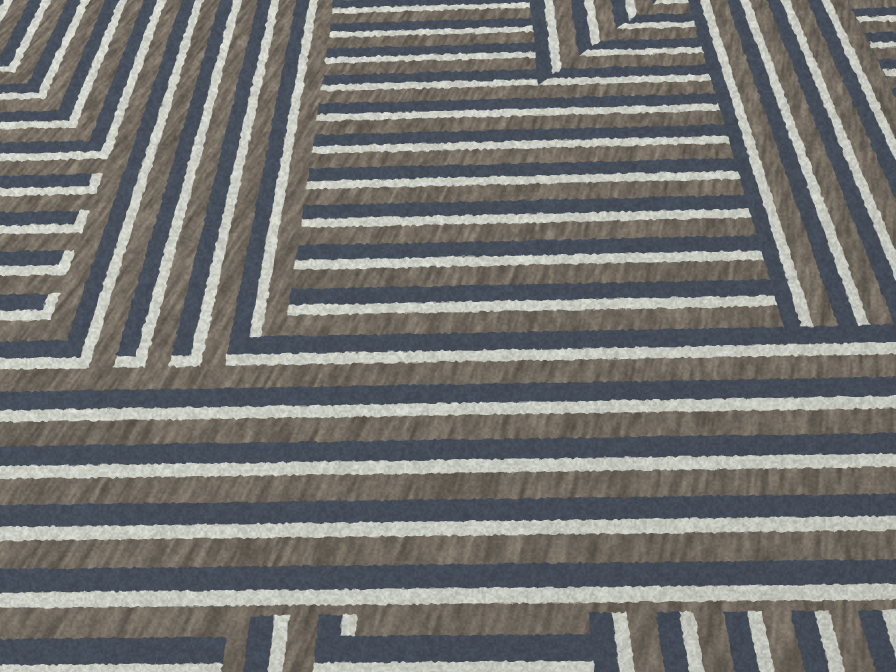
Give the GLSL for this pattern, as a Shadertoy shader.

```glsl
#define HORIZON 1.1884
#define VANISH_X 0.6736
#define DARK_WIDTH 0.35
#define LIGHT_END 0.57
#define FUZZ 0.0035
#define GRAIN 0.26
#define STREAK 0.26

const vec3 BROWN = vec3(0.435, 0.405, 0.365);
const vec3 NAVY  = vec3(0.270, 0.300, 0.345);
const vec3 CREAM = vec3(0.775, 0.785, 0.750);
const int GROUND = 0, DARK = 1, LIGHT = 2;

float hash(vec2 p) {
    vec3 q = fract(p.xyx * 0.1031);
    q += dot(q, q.yzx + 33.33);
    return fract((q.x + q.y) * q.z);
}

float noise(vec2 p) {
    vec2 i = floor(p), f = fract(p);
    f = f * f * (3.0 - 2.0 * f);
    return mix(mix(hash(i), hash(i + vec2(1, 0)), f.x),
               mix(hash(i + vec2(0, 1)), hash(i + vec2(1, 1)), f.x), f.y);
}

// One repeat: dark band, light line centred on the integer, bare ground
int stripe(float t) {
    float f = fract(t + 0.46);
    return f < DARK_WIDTH ? DARK : f < LIGHT_END ? LIGHT : GROUND;
}

// Floor coordinates: x runs across the columns, y counts the rows downward
vec2 project(vec2 p) {
    float tilted = p.y + (p.x - 0.781) * (0.03 - 0.023 * p.y);
    float row = (0.8366 - 1.0 / (tilted + HORIZON)) / 0.025235;
    row -= 0.085 * sin((row - 8.0) * 0.42);
    return vec2((p.x - VANISH_X) / (p.y + HORIZON), row);
}

// Left panel: mitred corners, capped rows and long columns
int leftPanel(float col, float row) {
    int across = stripe(row), along = stripe(col);
    if (row < 5.11) return col > row - 9.0 ? along : across;
    if (row < 9.5) {
        if (col > -3.89) return along;
        return col > -4.11 && across != GROUND ? LIGHT : across;
    }
    if (col < row - 13.0) return across;
    if (col > -0.46 && row > 9.54) return across;
    return row > 9.89 && along != GROUND ? LIGHT : along;
}

// Bottom border: columns broken by one run of rows
int bottomPanel(float x, float row) {
    float col = (x - 0.1183) / 0.0478;
    if (col > -5.77 && col < -5.46) return GROUND;
    bool upright = col > -0.46 || (col > -5.46 && col < -4.46)
                || (col > -4.46 && col < -3.89 && row < 14.54);
    return stripe(upright ? col : row);
}

int carpet(vec2 p) {
    vec2 q = project(p);
    float x = q.x, row = q.y;
    if (row > 14.25) return bottomPanel(x, row);
    if (row > 10.11) return stripe(row);

    float leftCol = (x + 0.174) / 0.0477;
    if (leftCol < 0.54) return leftPanel(leftCol, row);

    // Right columns
    if (x > 0.294 && x < 0.495 && row < 9.54)
        return stripe((x - 0.3155) / 0.0505);

    // Nested corners at the top of the centre block
    float nest = (x - 0.120) / 0.0505 + 0.46;
    if (x < 0.294 && nest > 0.0 && nest < 3.11 - row)
        return stripe(nest - 0.46);
    return stripe(row);
}

void mainImage(out vec4 fragColor, in vec2 fragCoord) {
    vec2 canvas = vec2(4.0 / 3.0, 1.0);
    vec2 uv = fragCoord / iResolution.xy;
    vec2 p = vec2(uv.x, 1.0 - uv.y) * canvas;

    // Ragged pile edges
    vec2 ragged = vec2(noise(p * 190.0), noise(p * 190.0 + 71.0)) - 0.5;

    // Stripe coverage, supersampled
    vec3 cover = vec3(0.0);
    for (int j = 0; j < 3; j++)
    for (int i = 0; i < 3; i++) {
        vec2 offset = (vec2(i, j) - 1.0) / 3.0 * canvas / iResolution.xy;
        int yarn = carpet(p + offset * 1.3 + ragged * FUZZ);
        cover += vec3(yarn == GROUND, yarn == DARK, yarn == LIGHT) / 9.0;
    }

    // Slanted flecks in the ground and fine grain everywhere
    vec2 s = p / (p.y + HORIZON) * 2.0;
    vec2 slant = vec2(dot(s, vec2(0.75, -0.66)), dot(s, vec2(0.66, 0.75)));
    float fleck = noise(slant * vec2(24.0, 170.0)) * 0.6
                + noise(slant * vec2(50.0, 300.0) + 19.0) * 0.4 - 0.5;
    float grain = noise(p * 330.0) * 0.6 + noise(p * 160.0 + 9.0) * 0.4 - 0.5;

    vec3 color = BROWN * (1.0 + 2.0 * STREAK * fleck) * cover.x
               + NAVY * cover.y + CREAM * cover.z;
    color *= 1.0 + GRAIN * grain;

    // Soft daylight from the far left
    color *= 1.04 - 0.05 * uv.x + 0.05 * (uv.y - 0.5);
    fragColor = vec4(color, 1.0);
}
```
